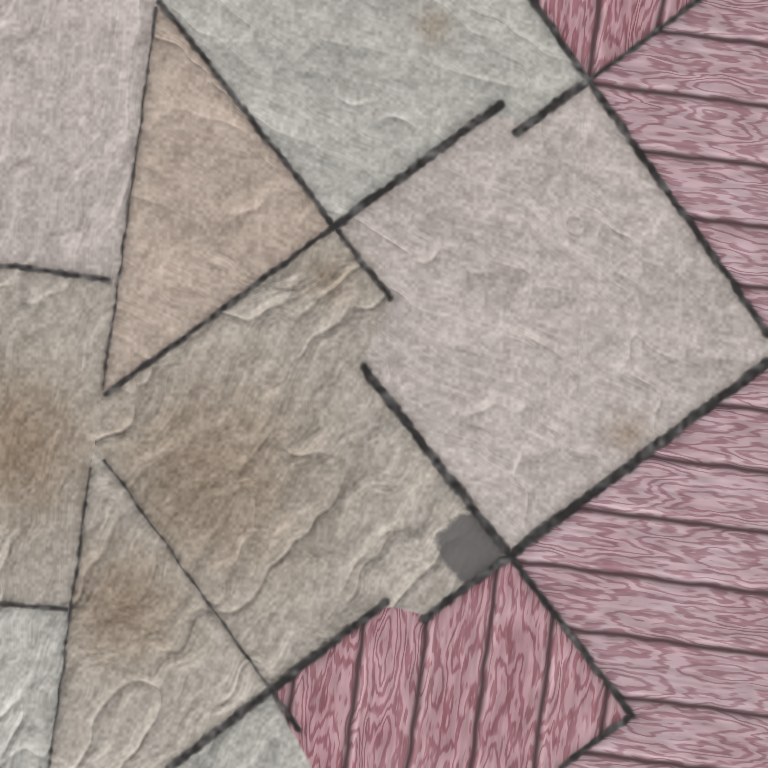
This texture is drawn by a WebGL 2 fragment shader. Its source:

```glsl
#version 300 es
precision highp float;
// Weathered paving: tilted stone slabs beside rose painted planks.
// Signed line sides choose each slab, segment distances cut the joints,
// and stretched, embossed noise gives stone ridges and wood grain.
uniform vec2 u_resolution;
out vec4 fragColor;

const vec2 TOP = vec2(.208, .997), HUB = vec2(.434, .704), PEAK = vec2(.768, .896);
const vec2 CROSS = vec2(.664, .277), FOOT = vec2(.352, .103), WEST = vec2(.137, .486);
const vec2 HEEL = vec2(.823, .069), EAST = vec2(1, .565), SOUTH = vec2(.73, 0);
const vec2 UP_A = vec2(.651, .863), UP_B = vec2(.673, .827), CROWN = vec2(.911, 1);
const vec2 LOW_A = vec2(.501, .215), LOW_B = vec2(.553, .195), LOW = vec2(.221, 0);
const vec2 DIAG_A = vec2(.508, .613), DIAG_B = vec2(.473, .521);
const vec2 KNEE = vec2(.137, .401), RIGHT = vec2(1, .529);

float hash(vec2 p) {
  vec3 q = fract(p.xyx * .1031);
  q += dot(q, q.yzx + 33.33);
  return fract((q.x + q.y) * q.z);
}
float noise(vec2 p) {
  vec2 i = floor(p), f = fract(p);
  f = f * f * (3. - 2. * f);
  return mix(mix(hash(i), hash(i + vec2(1, 0)), f.x),
             mix(hash(i + vec2(0, 1)), hash(i + 1.), f.x), f.y);
}
float fbm(vec2 p) {
  float sum = 0., amp = .5;
  for (int i = 0; i < 5; i++, amp *= .5) {
    sum += amp * noise(p);
    p = mat2(1.6, 1.2, -1.2, 1.6) * p + 7.3;
  }
  return sum;
}
// Signed distance to a line, positive on the left of a -> b.
float side(vec2 p, vec2 a, vec2 b) {
  vec2 d = normalize(b - a);
  return d.x * (p.y - a.y) - d.y * (p.x - a.x);
}
// Line a-b that jumps sideways to line c-d.
float brokenSide(vec2 p, vec2 a, vec2 b, vec2 c, vec2 d) {
  float t = dot(p - .5 * (b + c), normalize(b - a));
  return mix(side(p, a, b), side(p, c, d), smoothstep(-.03, .03, t));
}
float joint(vec2 p, vec2 a, vec2 b, float halfWidth) {
  vec2 d = b - a;
  return length(p - a - d * clamp(dot(p - a, d) / dot(d, d), 0., 1.)) - halfWidth;
}
float soft(float d, float w) { return smoothstep(-w, w, d); }
float blob(vec2 p, vec2 c, float r) { return exp(-dot(p - c, p - c) / (r * r)); }

// Ridged height, stretched along the given angle.
float stoneHeight(vec2 p, float angle) {
  float c = cos(angle), s = sin(angle);
  vec2 q = vec2(c * p.x + s * p.y, c * p.y - s * p.x) * vec2(8, 22);
  q += .8 * noise(p * 9.) + .5 * noise(p * 31. + 5.);
  float ridge = 1. - abs(2. * noise(q) - 1.);
  return .6 * ridge * ridge * ridge + fbm(q * 1.9 + 3.);
}
vec3 stone(vec2 p, vec3 base, float angle, float rough) {
  float slope = stoneHeight(p, angle) - stoneHeight(p + vec2(-.002, .004), angle);
  vec3 col = base * (.92 + .17 * fbm(p * 14.)) * (1. + clamp(slope * rough, -.32, .2));
  return col + .1 * (noise(p * 210.) - .5) + .07 * (noise(p * 95.) - .5);
}
// Planks run along q.x and repeat across q.y with grooves between.
vec3 planks(vec2 q, float pitch, vec3 deep, vec3 pale, float px) {
  float row = floor(q.y / pitch), v = fract(q.y / pitch);
  float rings = abs(2. * fract(9. * fbm(q * vec2(7, 32) + row * 9.7)) - 1.);
  vec3 col = mix(deep, pale, smoothstep(.12, .7, rings) * .65 + .5 * fbm(q * 24.) - .02);
  col *= .91 + .18 * noise(q * vec2(35, 230));
  float d = min(v, 1. - v) * pitch;
  col *= mix(.78, 1., smoothstep(0., .01, d));
  col += .08 * exp(-pow(abs(v * pitch - .008) / .003, 2.));
  return mix(vec3(.33, .26, .27), col, soft(d - .0024, .0015 + px));
}
void main() {
  vec2 p = gl_FragCoord.xy / u_resolution;
  float px = 1. / min(u_resolution.x, u_resolution.y);
  vec2 w = p + .003 * (vec2(noise(p * 38.), noise(p * 38. + 9.)) - .5);
  // Dividing lines
  float upper = brokenSide(w, WEST, UP_A, UP_B, PEAK);
  float lower = brokenSide(w, LOW, LOW_A, LOW_B, CROSS);
  float diag = brokenSide(w, TOP, DIAG_A, DIAG_B, CROSS);
  float rim = side(w, PEAK, EAST), heel = side(w, CROSS, HEEL), sill = side(w, SOUTH, HEEL);
  // Slab colours and ridge directions
  vec3 grey = vec3(.68, .67, .645), rose = vec3(.71, .67, .65), sand = vec3(.68, .62, .575);
  vec3 brown = vec3(.53, .465, .4), worn = vec3(.66, .63, .595);
  vec3 base = mix(worn, brown, .75 * blob(w, vec2(.27, .38), .14));
  base = mix(base, rose, soft(diag, .012));
  base = mix(base, mix(sand, grey, soft(diag, .004)), soft(upper, .008));
  vec3 corner = mix(worn, brown, .8 * blob(w, vec2(.16, .21), .08));
  base = mix(base, corner, soft(-side(w, KNEE, FOOT), .004));
  base = mix(base, grey, soft(-lower, .004));
  bool rippled = upper < 0. && diag < 0.;
  float angle = rippled ? .85 : -.6;
  if (w.x < .0625 + .143 * w.y) {
    base = mix(worn, brown, .9 * blob(w, vec2(.02, .42), .1));
    base = mix(base, rose, soft(w.y - .655 + .14 * w.x, .004));
    base = mix(base, grey, soft(.21 - w.y, .004));
    angle = 1.25;
  }
  float stain = blob(w, vec2(.818, .434), .022) + blob(w, vec2(.564, .967), .022);
  base = mix(base, brown, .55 * (stain + blob(w, vec2(.43, .64), .04)));
  vec3 col = stone(p, base, angle, rippled ? .75 : .5);
  float damp = blob(w, vec2(.613, .284), .05) + .5 * (fbm(p * 40.) - .5);
  col = mix(col, vec3(.38, .37, .37), .85 * smoothstep(.4, .6, damp) * soft(-diag, .003));
  // Painted planks: level on the right, upright at the foot and crown
  float rightWood = max(rim, min(-side(w, CROSS, RIGHT), max(heel, -sill)));
  float footWood = min(min(-lower, -heel), min(sill, side(w, FOOT, vec2(.405, 0))));
  bool atCrown = rim > 0. && side(w, PEAK, CROWN) > 0.;
  vec2 across = vec2(p.y, w.x - .13 * w.y - (atCrown ? .651 : .449));
  vec3 upright = planks(across, .082, vec3(.54, .35, .38), vec3(.73, .6, .62), px);
  across = vec2(p.x, w.y + .13 * (w.x - 1.) - .941);
  vec3 level = planks(across, .0794, vec3(.56, .41, .44), vec3(.74, .65, .67), px);
  col = mix(col, atCrown ? upright : level, soft(rightWood, .002));
  col = mix(col, upright, soft(footWood, .003));
  // Joints: diagonal, cross lines, plank borders, then the left column
  float d = min(joint(w, TOP, DIAG_A, .003), joint(w, DIAG_B, CROSS, .005));
  d = min(d, min(joint(w, CROSS, HEEL, .004), joint(w, HEEL, SOUTH, .004)));
  d = min(d, min(joint(w, WEST, HUB, .003), joint(w, HUB, UP_A, .005)));
  d = min(d, min(joint(w, UP_B, PEAK, .005), joint(w, PEAK, CROWN, .003)));
  d = min(d, min(joint(w, vec2(.693, 1), EAST, .004), joint(w, CROSS, RIGHT, .006)));
  d = min(d, min(joint(w, LOW_B, CROSS, .005), joint(w, LOW, LOW_A, .005)));
  d = min(d, min(joint(w, KNEE, FOOT, .001), joint(w, FOOT, vec2(.39, .05), .003)));
  d = min(d, joint(w, vec2(.064, 0), vec2(.118, .39), .001));
  d = min(d, joint(w, vec2(.134, .492), vec2(.204, .99), .001));
  d = min(d, joint(w, vec2(0, .655), vec2(.141, .635), .003));
  d = min(d, joint(w, vec2(0, .215), vec2(.088, .206), .002));
  d += .003 * (noise(p * 140.) - .5);
  col *= 1. - .25 * exp(-max(d, 0.) / .005);
  vec3 grit = vec3(.19, .18, .18) + .3 * noise(p * 130.) * noise(p * 55.);
  fragColor = vec4(mix(grit, col, soft(d, .0015 + px)), 1);
}
```
